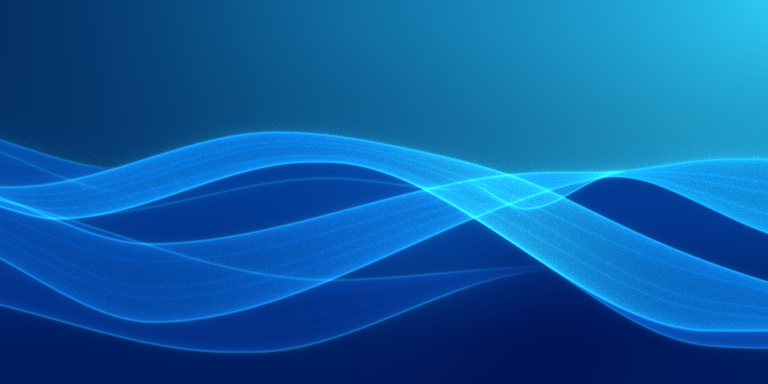
This background is drawn by a WebGL 1 fragment shader. Its source:

```glsl
precision highp float;
uniform vec2 u_resolution;

float hash(vec2 p) {
    return fract(sin(dot(p, vec2(127.1, 311.7))) * 43758.5453);
}

// Smooth rise or fall of a given height between two positions
float bend(float x, float from, float to, float height) {
    return height * smoothstep(from, to, x);
}

// Scattered round specks on a tilted grid, one chance per cell
float specks(vec2 p, float density) {
    p = mat2(0.83, 0.56, -0.56, 0.83) * p;
    vec2 cell = floor(p);
    vec2 offset = 0.6 * (vec2(hash(cell + 7.0), hash(cell + 19.0)) - 0.5);
    float dotShape = 1.0 - smoothstep(0.05, 0.5, length(fract(p) - 0.5 - offset));
    return dotShape * step(1.0 - density, hash(cell));
}

// Thin bright core with a soft falloff
float strand(float y, float curve) {
    float d = abs(y - curve);
    return 0.65 * exp(-d * d / 0.00001) + 0.35 * exp(-d / 0.01);
}

// Translucent veil between two curves, denser towards its rims
void veil(inout vec3 color, float y, float a, float b, vec3 tint, float opacity, float grain) {
    float top = max(a, b);
    float low = min(a, b);
    float inside = smoothstep(-0.003, 0.003, y - low) * smoothstep(-0.003, 0.003, top - y);
    float rim = exp(-max(min(y - low, top - y), 0.0) / 0.025);
    color = mix(color, tint, inside * opacity * (0.85 + 0.15 * rim));
    color += tint * inside * opacity * (0.1 * rim + 0.15 * grain);
    for (int i = 1; i < 4; i++) {
        float thread = mix(low, top, float(i) * 0.25 + 0.06 * sin(float(i) * 4.0 + top * 9.0));
        color += tint * 0.1 * opacity * inside * strand(y, thread);
    }
}

void main() {
    vec2 p = gl_FragCoord.xy / u_resolution.y;
    p.x *= 2.0 * u_resolution.y / u_resolution.x;
    float x = p.x;
    float y = p.y;

    // Main wave
    float mainTop = 0.513 + bend(x, 0.03, 0.72, 0.143) - bend(x, 0.72, 2.4, 0.455)
        + 0.024 * exp(-pow((x - 1.36) / 0.25, 2.0));
    float mainLow = 0.48 - bend(x, -0.1, 0.15, 0.05) + bend(x, 0.15, 0.81, 0.148)
        - bend(x, 0.85, 1.85, 0.44);
    float mainHem = mainLow - bend(x, 1.35, 2.0, 0.045);

    // Crossing wave, which twists and opens again at the right
    float crossTop = 0.512 - bend(x, -0.15, 0.39, 0.147) + bend(x, 0.39, 1.45, 0.187)
        + bend(x, 1.55, 1.9, 0.034);
    float crossLow = 0.409 - bend(x, -0.25, 0.4, 0.248) + bend(x, 0.4, 1.72, 0.391)
        - bend(x, 1.55, 2.15, 0.19);
    float fold = 0.526 - bend(x, 1.2, 1.37, 0.07) + bend(x, 1.37, 1.63, 0.096);

    // Lower, left and inner waves
    float lowerTop = 0.521 - bend(x, -0.3, 0.86, 0.25) + bend(x, 0.86, 1.45, 0.036);
    float lowerLow = 0.249 - bend(x, -0.3, 0.6, 0.166) + bend(x, 0.66, 1.45, 0.214);
    float leftTop = 0.672 - bend(x, -0.2, 0.32, 0.112) - bend(x, 0.3, 0.8, 0.3);
    float inner = 0.44 + bend(x, 0.2, 0.85, 0.096) - bend(x, 0.85, 1.2, 0.03);

    // Sky gradient with a bright upper right corner
    vec3 sky = mix(vec3(0.01, 0.18, 0.39), vec3(0.08, 0.51, 0.71), smoothstep(-0.25, 2.1, x));
    sky += vec3(0.01, 0.07, 0.08) * smoothstep(0.6, 1.0, y) * smoothstep(0.0, 1.0, x);
    sky += vec3(0.09, 0.22, 0.16) * exp(-2.2 * length(p - vec2(2.02, 1.02)));

    // Deep water under the highest wave
    vec3 deep = mix(vec3(0.0, 0.11, 0.38), vec3(0.01, 0.23, 0.58), smoothstep(0.08, 0.5, y));
    deep += vec3(0.01, 0.08, 0.1) * exp(-12.0 * dot(p - vec2(1.12, 0.36), p - vec2(1.12, 0.36)));
    deep -= vec3(0.0, 0.05, 0.06) * exp(-8.0 * dot(p - vec2(1.3, 0.14), p - vec2(1.3, 0.14)));
    float crest = max(max(mainTop, crossTop), leftTop);
    vec3 color = mix(deep, sky, smoothstep(-0.006, 0.006, y - crest));

    // Haze and dust over the crest
    float haze = exp(-max(y - crest, 0.0) / 0.04) * step(crest, y);
    float dust = specks(p * 230.0, 0.25);
    color += vec3(0.03, 0.16, 0.22) * haze * (0.2 + 0.7 * dust);

    // Veils from back to front
    float grain = specks(p * 200.0, 0.35);
    float lowerFade = 1.0 - smoothstep(1.1, 1.5, x);
    float leftFade = 1.0 - smoothstep(0.2, 0.34, x);
    float foldFade = smoothstep(1.2, 1.27, x) * (1.0 - smoothstep(1.59, 1.64, x));
    float glow = exp(-pow((x - 1.3) / 0.3, 2.0));
    float right = smoothstep(1.3, 1.75, x);
    vec3 crossTint = mix(vec3(0.02, 0.3, 0.66), vec3(0.04, 0.42, 0.82), smoothstep(0.3, 1.1, x));
    crossTint = mix(crossTint, vec3(0.08, 0.64, 0.92), max(right, 0.6 * glow));
    vec3 mainTint = mix(vec3(0.04, 0.48, 0.85), vec3(0.13, 0.74, 0.95), 0.9 * glow);
    mainTint = mix(mainTint, vec3(0.03, 0.4, 0.76), 1.0 - smoothstep(0.0, 0.4, x));
    veil(color, y, lowerTop, lowerLow, vec3(0.02, 0.25, 0.64), 0.55 * lowerFade, 0.3 * grain);
    veil(color, y, leftTop, mainTop, vec3(0.02, 0.32, 0.66), 0.6 * leftFade, grain);
    veil(color, y, crossTop, crossLow, crossTint, 0.9, grain);
    veil(color, y, crossTop, fold, vec3(0.1, 0.68, 0.93), 0.6 * foldFade, grain);
    veil(color, y, mainTop, mainLow, mainTint, 0.88, grain);
    veil(color, y, mainLow, mainHem, vec3(0.03, 0.34, 0.76), 0.6, 0.0);

    // Glowing edges
    float light = 0.45 * strand(y, mainTop) + (0.5 + 0.3 * glow) * strand(y, mainLow);
    light += 0.45 * strand(y, crossTop) + 0.45 * strand(y, crossLow) * (1.0 - 0.4 * right);
    light += 0.45 * strand(y, fold) * foldFade + 0.4 * strand(y, mainHem) * right;
    light += (0.3 * strand(y, lowerTop) + 0.45 * strand(y, lowerLow)) * lowerFade;
    light += (0.3 * strand(y, leftTop) + 0.2 * strand(y, leftTop - 0.03 - 0.1 * x)) * leftFade;
    light += 0.25 * strand(y, inner) * smoothstep(0.15, 0.4, x) * (1.0 - smoothstep(1.1, 1.25, x));
    color += vec3(0.14, 0.52, 0.5) * light;

    gl_FragColor = vec4(clamp(color, 0.0, 1.0), 1.0);
}
```
